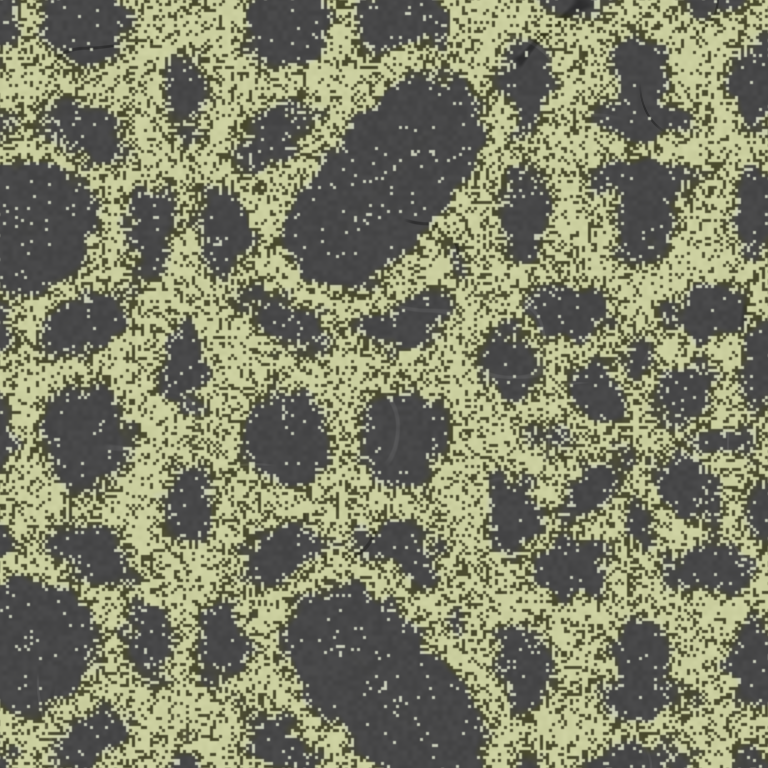
Give the GLSL for this texture, as a WebGL 2 fragment shader.

```glsl
#version 300 es
precision highp float;

#define GRID 256.0
#define SOFTNESS 0.38
#define SPARSE 0.022
#define DENSE 0.74
#define RAGGED 0.024
#define SEAM 0.617
#define PLATE vec3(0.277, 0.277, 0.280)
#define SAND vec3(0.785, 0.800, 0.725)
#define TINT 0.10

uniform vec2 u_resolution;
out vec4 fragColor;

float hash(vec2 p) {
  vec3 q = fract(vec3(p.xyx) * 0.1031);
  q += dot(q, q.yzx + 33.33);
  return fract((q.x + q.y) * q.z);
}

float noise(vec2 p) {
  vec2 i = floor(p), f = fract(p);
  f = f * f * (3.0 - 2.0 * f);
  return mix(mix(hash(i), hash(i + vec2(1, 0)), f.x),
             mix(hash(i + vec2(0, 1)), hash(i + vec2(1, 1)), f.x), f.y);
}

// Approximate signed distance to an ellipse
float oval(vec2 p, vec2 center, vec2 radius) {
  return (length((p - center) / radius) - 1.0) * min(radius.x, radius.y);
}

float tiltedOval(vec2 p, vec2 center, vec2 radius, float angle) {
  float c = cos(angle), s = sin(angle);
  return oval(mat2(c, -s, s, c) * (p - center), vec2(0), radius);
}

float capsule(vec2 p, vec2 a, vec2 b, float radius) {
  vec2 ab = b - a;
  float t = clamp(dot(p - a, ab) / dot(ab, ab), 0.0, 1.0);
  return length(p - a - ab * t) - radius;
}

// Mirrored lattice of large discs and smaller cells
float latticeCells(vec2 uv) {
  vec2 period = vec2(0.41, 0.543);
  vec2 p = abs(mod(uv - vec2(0.2435, 0.431) + 0.5 * period, period) - 0.5 * period);
  float d = oval(p, vec2(0.205, 0.271), vec2(0.092));
  d = min(d, oval(p, vec2(0.048, 0.271), vec2(0.039, 0.06)));
  d = min(d, oval(p, vec2(0, 0.091), vec2(0.036, 0.061)));
  d = min(d, oval(p, vec2(0.13, 0), vec2(0.062, 0.072)));
  return min(d, tiltedOval(p, vec2(0.128, 0.15), vec2(0.068, 0.04), -0.45));
}

// Four petals surrounded by mirrored cells
float cloverCells(vec2 uv) {
  vec2 p = abs(uv - vec2(0.833, 0.427));
  p.y = 0.378 - abs(p.y - 0.378);
  float d = tiltedOval(p, vec2(0.058, 0.06), vec2(0.06, 0.036), 0.785);
  d = min(d, oval(p, vec2(0, 0.107), vec2(0.022, 0.035)));
  d = min(d, oval(p, vec2(0.11, 0), vec2(0.04, 0.02)));
  d = min(d, oval(p, vec2(0.091, 0.166), vec2(0.06, 0.042)));
  d = min(d, oval(p, vec2(0.165, 0.095), vec2(0.04, 0.062)));
  d = min(d, oval(p, vec2(0, 0.335), vec2(0.075, 0.033)));
  d = min(d, oval(p, vec2(0, 0.287), vec2(0.042, 0.06)));
  return min(d, oval(p, vec2(0.153, 0.293), vec2(0.042, 0.065)));
}

// Negative inside bare cells, positive on the sandy ridges
float ridgeField(vec2 uv) {
  float d = uv.x < SEAM ? latticeCells(uv) : cloverCells(uv);
  d = max(d, 0.012 - abs(uv.x - SEAM));
  vec2 p = vec2(uv.x, abs(uv.y - 0.431));
  float peanut = capsule(p, vec2(0.449, 0.271), vec2(0.557, 0.393), 0.085);
  return min(max(d, 0.028 - peanut), peanut);
}

float sandDensity(vec2 uv) {
  float d = ridgeField(uv);
  float center = 0.09 * smoothstep(0.06, 0.09, -d);
  d += (noise(uv * 45.0) - 0.5) * RAGGED;
  float clumps = 0.8 + 0.4 * noise(uv * 65.0 + 17.0);
  return SPARSE + center + DENSE * clumps * smoothstep(-0.022, 0.014, d);
}

float grain(vec2 cell) {
  return step(hash(cell + 71.0), sandDensity((cell + 0.5) / GRID));
}

// Broken hairlines along noise contours
float hairline(vec2 uv, float seed) {
  float contour = abs(noise(uv * 9.0 + seed) - 0.5);
  float gaps = smoothstep(0.62, 0.72, noise(uv * 8.0 + seed * 2.3));
  return gaps * (1.0 - smoothstep(0.006, 0.022, contour));
}

void main() {
  vec2 uv = gl_FragCoord.xy / u_resolution;

  // Softly joined square grains
  vec2 g = uv * GRID - 0.5;
  vec2 cell = floor(g);
  vec2 t = smoothstep(0.5 - SOFTNESS, 0.5 + SOFTNESS, fract(g));
  float sand = mix(mix(grain(cell), grain(cell + vec2(1, 0)), t.x),
                   mix(grain(cell + vec2(0, 1)), grain(cell + vec2(1, 1)), t.x), t.y);

  // Scratched plate, with warmer tones in the dense sand
  vec3 plate = PLATE + 0.05 * hairline(uv, 5.0) - 0.09 * hairline(uv, 31.0);
  vec3 color = mix(plate, SAND, sand);
  float warmth = smoothstep(0.05, 0.6, sandDensity(uv));
  color += vec3(0.012, 0.012, -TINT) * warmth;
  color += (noise(uv * GRID * 0.6) - 0.5) * 0.035;
  fragColor = vec4(color, 1.0);
}
```
